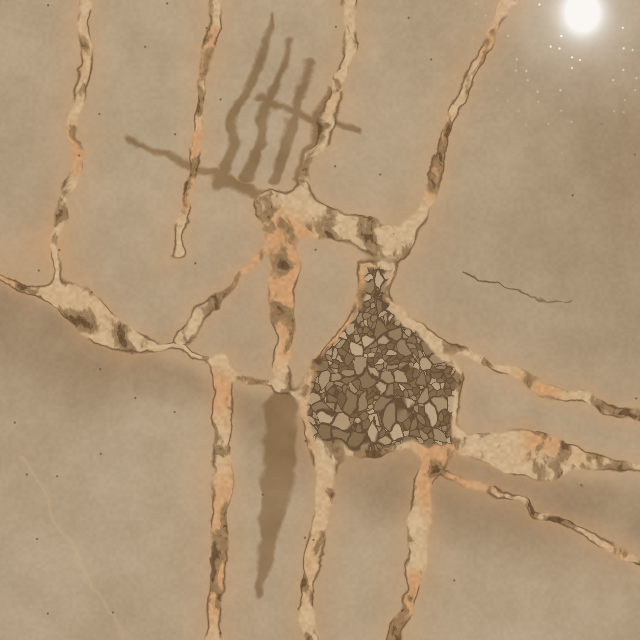
Reproduce this texture procedurally as a Shadertoy shader.

```glsl
// Polished beige stone slab: cream and brown veins fan out from a sloping trunk
// around a pocket of crushed grains. Veins are tapered distance fields bent by
// noise, grains are Voronoi cells, and a lamp glare sits in the upper corner.

const vec3 STONE = vec3(0.70, 0.62, 0.51);
const vec3 SHADE = vec3(0.61, 0.52, 0.41);
const vec3 CREAM = vec3(0.80, 0.69, 0.54);
const vec3 OCHRE = vec3(0.80, 0.61, 0.43);
const vec3 BROWN = vec3(0.54, 0.43, 0.30);
const vec3 DARK = vec3(0.34, 0.25, 0.16);
const vec3 GLARE = vec3(0.98, 0.97, 0.95);

float hash(vec2 p) {
    vec3 q = fract(p.xyx * 0.1031);
    q += dot(q, q.yzx + 33.33);
    return fract((q.x + q.y) * q.z);
}

float noise(vec2 p) {
    vec2 i = floor(p), f = fract(p);
    f = f * f * (3.0 - 2.0 * f);
    return mix(mix(hash(i), hash(i + vec2(1, 0)), f.x),
               mix(hash(i + vec2(0, 1)), hash(i + 1.0), f.x), f.y);
}

float fbm(vec2 p) {
    float sum = 0.0, amp = 0.5;
    for (int i = 0; i < 5; i++) {
        sum += amp * noise(p);
        p = mat2(1.6, 1.2, -1.2, 1.6) * p + 7.3;
        amp *= 0.5;
    }
    return sum;
}

vec2 bend(vec2 p, float scale, float amount) {
    return p + amount * (vec2(fbm(p * scale + 20.0), fbm(p * scale + 60.0)) - 0.48);
}

float smoothMin(float a, float b, float k) {
    float h = max(k - abs(a - b), 0.0) / k;
    return min(a, b) - h * h * k * 0.25;
}

// Distance to a segment whose half width runs from wa to wb
float vein(vec2 p, vec2 a, vec2 b, float wa, float wb) {
    vec2 d = b - a;
    float t = clamp(dot(p - a, d) / dot(d, d), 0.0, 1.0);
    return length(p - a - d * t) - mix(wa, wb, t);
}

float blob(vec2 p, vec2 center, vec2 size) {
    vec2 q = (p - center) / size;
    return exp(-dot(q, q));
}

float cover(float d, float soft) { return 1.0 - smoothstep(-soft, soft, d); }

// Grain shapes: x = gap to the neighbouring cell, y = random tone
vec2 grains(vec2 p) {
    vec2 cell = floor(p);
    float near = 9.0, next = 9.0, tone = 0.0;
    for (int y = -1; y <= 1; y++)
    for (int x = -1; x <= 1; x++) {
        vec2 c = cell + vec2(x, y);
        float d = length(c + vec2(hash(c), hash(c + 41.0)) - p);
        if (d < near) { next = near; near = d; tone = hash(c + 83.0); }
        else next = min(next, d);
    }
    return vec2(next - near, tone);
}

float trunkHeight(float x) { return 0.58 - 0.45 * x + 0.13 * x * x - 0.02 * sin(3.14 * x); }

float pocketShape(vec2 p) {
    float halfWidth = 0.022 + 0.09 * smoothstep(0.53, 0.40, p.y);
    return max(abs(p.x - 0.61 + 0.13 * max(p.y - 0.4, 0.0)) - halfWidth, abs(p.y - 0.44) - 0.135);
}

float creamVeins(vec2 p) {
    float swell = 0.030 * blob(p, vec2(0.14, p.y), vec2(0.06, 1)) + 0.036 * blob(p, vec2(0.84, p.y), vec2(0.09, 1));
    float d = abs(p.y - trunkHeight(p.x)) - 0.005 - swell;
    for (int i = 0; i < 4; i++) {
        float k = float(i);
        vec2 foot = vec2(0.10 + 0.183 * k, 0.56 + 0.03 * k);
        d = smoothMin(d, vein(p, foot, vec2(0.14 + 0.215 * k, 1.03), 0.007, 0.009), 0.02);
    }
    for (int i = 0; i < 3; i++) {
        float k = float(i), x = 0.35 + 0.17 * k;
        d = smoothMin(d, vein(p, vec2(x, trunkHeight(x)), vec2(0.34 + 0.13 * k, -0.03), 0.016, 0.010), 0.02);
    }
    d = smoothMin(d, vein(p, vec2(0.43, 0.66), vec2(0.63, 0.62), 0.025, 0.026), 0.03);
    d = smoothMin(d, vein(p, vec2(0.44, 0.66), vec2(0.45, 0.39), 0.022, 0.012), 0.02);
    d = min(d, vein(p, vec2(0.42, 0.59), vec2(0.28, 0.46), 0.004, 0.010));
    d = min(d, vein(p, vec2(0.63, 0.49), vec2(1.02, 0.34), 0.008, 0.009));
    d = min(d, vein(p, vec2(0.68, 0.27), vec2(1.02, 0.10), 0.005, 0.006));
    return smoothMin(d, pocketShape(p) - 0.010, 0.03);
}

float brownVeins(vec2 p) {
    float d = vein(p, vec2(0.19, 0.79), vec2(0.44, 0.67), 0.004, 0.009);
    for (int i = 0; i < 4; i++) {
        float k = float(i);
        d = min(d, vein(p, vec2(0.44 + 0.025 * k, 0.98 - 0.04 * k), vec2(0.35 + 0.045 * k, 0.71), 0.005, 0.011));
    }
    d = min(d, vein(p, vec2(0.42, 0.84), vec2(0.55, 0.79), 0.006, 0.005));
    return min(d, vein(p, vec2(0.45, 0.35), vec2(0.40, 0.08), 0.030, 0.006));
}

void mainImage(out vec4 fragColor, in vec2 fragCoord) {
    vec2 uv = fragCoord / iResolution.xy;
    vec2 p = bend(bend(uv, 5.0, 0.075), 26.0, 0.024);
    float cloud = fbm(uv * 4.0), mottle = fbm(uv * 24.0 + 9.0), fine = noise(uv * 190.0);

    // Cloudy ground with shadowed stone under the trunk
    float below = trunkHeight(uv.x) - uv.y;
    float shadow = smoothstep(0.0, 0.04, below) * (1.0 - smoothstep(0.07, 0.20, below));
    float dim = shadow * smoothstep(0.3, 0.6, cloud) + 0.6 * blob(uv, vec2(1.0, 0.75), vec2(0.22, 0.3));
    vec3 color = mix(STONE, SHADE, clamp(dim + 0.9 * (cloud - 0.48), 0.0, 1.0));
    color += 0.06 * (mottle - 0.48) + 0.025 * (fine - 0.5);

    // Warm stain, then brown and cream veins with ragged dark rims
    float cream = creamVeins(p), brown = brownVeins(p);
    color = mix(color, OCHRE, 0.45 * exp(-max(cream, 0.0) * 45.0) + 0.35 * blob(uv, vec2(0.06, 0.61), vec2(0.06, 0.04)));
    color = mix(color, BROWN + 0.12 * (mottle - 0.5), 0.85 * cover(brown, 0.004));
    float streak = fbm(p * vec2(48.0, 30.0)), patches = noise(p * 13.0 + 5.0);
    vec3 body = mix(CREAM, OCHRE, smoothstep(0.35, 0.75, patches));
    body = mix(body, BROWN, 0.85 * smoothstep(0.48, 0.62, streak));
    body = mix(body, DARK, 0.8 * smoothstep(0.66, 0.74, streak));
    color = mix(color, body + 0.08 * (fine - 0.5), 0.9 * cover(cream, 0.003));
    float rim = cover(abs(cream) - 0.0012, 0.0022) * smoothstep(0.35, 0.65, noise(p * 32.0));
    color = mix(color, DARK, 0.75 * rim);

    // Pocket packed with pale grains of two sizes in a dark matrix
    vec2 coarse = grains(p * 48.0), small = grains(p * 95.0 + 13.0);
    vec2 grain = coarse.y > 0.45 ? coarse : small;
    vec3 stoneChip = mix(BROWN * 0.85, vec3(0.74, 0.65, 0.52), grain.y * grain.y);
    vec3 fill = mix(DARK + 0.06, stoneChip, smoothstep(0.06, 0.24, grain.x));
    color = mix(color, fill, cover(pocketShape(p), 0.004));

    // Hairline crack, pale scratches and scattered dark specks
    float crack = vein(p, vec2(0.73, 0.57), vec2(0.89, 0.545), 0.0012, 0.0002);
    color = mix(color, DARK, 0.75 * cover(crack, 0.0015));
    float scratch = vein(p, vec2(0.03, 0.28), vec2(0.20, 0.0), 0.002, 0.002);
    color = mix(color, CREAM, 0.4 * cover(scratch, 0.004));
    vec2 dotCell = floor(uv * 60.0);
    float speck = length(fract(uv * 60.0) - 0.3 - 0.4 * hash(dotCell + 3.0));
    color = mix(color, DARK, 0.6 * step(0.988, hash(dotCell)) * cover(speck - 0.10, 0.08));

    // Lamp glare with sparkles around it
    vec2 lamp = vec2(0.91, 0.98);
    float sparkle = step(0.80, hash(dotCell + 17.0)) * cover(speck - 0.09, 0.09) * blob(uv, lamp, vec2(0.12, 0.15));
    color = mix(color, GLARE, clamp(1.3 * blob(uv, lamp, vec2(0.032, 0.036)) + 0.35 * blob(uv, lamp, vec2(0.10)) + sparkle, 0.0, 1.0));
    fragColor = vec4(color, 1.0);
}
```
